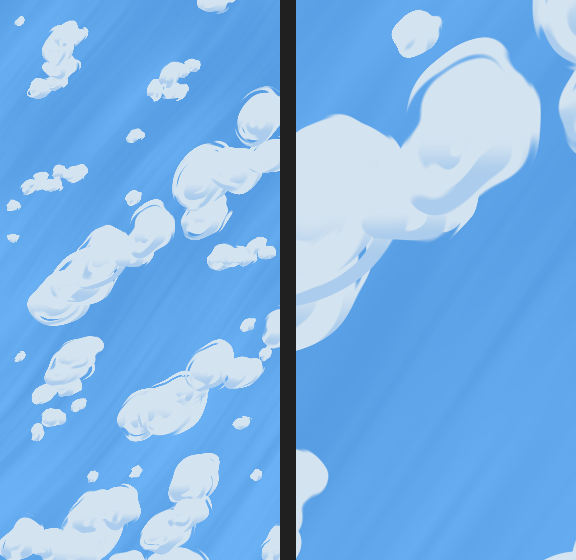
Left: the whole. Right: its middle third, enlarged.
This texture is drawn by a WebGL 1 fragment shader. Its source:

```glsl
precision highp float;
// Scribbled white clouds on a brushed blue sky.
// Clouds are chains of ellipses scattered on a jittered grid; each ellipse has
// a rim of looping pen lines. The sky is noise stretched along a slant.

uniform vec2 u_resolution;

const vec3 SKY_DEEP = vec3(0.34, 0.615, 0.89);
const vec3 SKY_LIGHT = vec3(0.42, 0.70, 0.965);
const vec3 CLOUD_WHITE = vec3(0.83, 0.89, 0.94);
const vec3 CLOUD_SHADE = vec3(0.67, 0.80, 0.925);
const float STROKE_ANGLE = 0.92;      // slant of the sky strokes, radians
const vec2 CLOUD_CELL = vec2(0.5, 0.4);
const vec2 LOBE_RADII = vec2(0.108, 0.078);
const float CHAIN_LENGTH = 0.36;
const float PUFF_CELL = 0.2;
const float PUFF_CHANCE = 0.38;
const float LINE_DENSITY = 125.0;     // scribble lines per canvas width
const float WOBBLE = 0.34;
const int LOBES = 5;

vec2 hash2(vec2 p) {
  vec3 h = fract(p.xyx * vec3(0.1031, 0.1030, 0.0973));
  h += dot(h, h.yzx + 33.33);
  return fract((h.xx + h.yz) * h.zy);
}

float noise(vec2 p) {
  vec2 i = floor(p), f = fract(p);
  f = f * f * (3.0 - 2.0 * f);
  float low = mix(hash2(i).x, hash2(i + vec2(1.0, 0.0)).x, f.x);
  float high = mix(hash2(i + vec2(0.0, 1.0)).x, hash2(i + 1.0).x, f.x);
  return mix(low, high, f.y);
}

// Coordinates along and across a direction
vec2 alongAcross(vec2 p, float angle) {
  float c = cos(angle), s = sin(angle);
  return vec2(c * p.x + s * p.y, c * p.y - s * p.x);
}

// Broad washes, bristle streaks and a few thin strokes
vec3 skyColour(vec2 p) {
  float bend = 0.12 * noise(p * 1.6 + 4.0);
  vec2 s = alongAcross(p, STROKE_ANGLE) + vec2(0.0, bend);
  float wash = noise(p * vec2(2.2, 1.7) + 11.0);
  float broad = noise(s * vec2(1.3, 7.0) + 20.0);
  float streak = noise(s * vec2(2.0, 24.0) + 31.0);
  float bristle = noise(s * vec2(3.5, 75.0) + 47.0);
  float tone = 0.30 * wash + 0.38 * broad + 0.20 * streak + 0.12 * bristle;
  tone += 0.24 * (0.5 - smoothstep(0.1, 1.4, p.y + 0.35 * p.x));
  float thin = smoothstep(0.78, 0.92, noise(s * vec2(1.8, 55.0) + 63.0));
  tone += 0.16 * thin * (broad - 0.6);
  return mix(SKY_DEEP, SKY_LIGHT, smoothstep(0.2, 0.82, tone));
}

// One ellipse: solid middle, open looping lines at the rim, shaded underside
void paintLobe(vec2 p, vec2 centre, vec2 radii, float tilt, vec2 seed, inout vec3 colour) {
  vec2 d = p - centre;
  if (dot(d, d) > 1.7 * radii.x * radii.x) return;
  vec2 q = alongAcross(d, tilt) / radii;
  float r = length(q);
  vec2 dir = q / max(r, 0.001);
  r += WOBBLE * (noise(dir * 1.5 + seed) - 0.5);

  float ring = r * radii.y;
  float scribble = noise(vec2(ring * LINE_DENSITY, 0.0) + dir * 1.5 + seed);
  float openness = noise(dir * 0.9 + seed + 7.0) - 0.5;
  float threshold = mix(-0.3, 0.5 + 0.5 * openness, smoothstep(0.5, 0.96, r));
  threshold += 2.0 * smoothstep(0.98, 1.14, r);
  float cover = smoothstep(threshold - 0.1, threshold + 0.1, scribble);

  float underside = smoothstep(0.15, 0.75, -d.y / radii.y + 0.25 * openness);
  float hatch = noise(vec2(ring * LINE_DENSITY * 0.55, 3.0) + dir * 2.0 + seed);
  float shade = underside * smoothstep(0.42, 0.62, hatch);
  colour = mix(colour, mix(CLOUD_WHITE, CLOUD_SHADE, shade), cover);
}

// A chain of lobes climbing to the right
void paintCloud(vec2 p, vec2 cell, inout vec3 colour) {
  vec2 place = hash2(cell + 5.0), look = hash2(cell + 90.0);
  vec2 centre = (cell + 0.2 + 0.6 * place) * CLOUD_CELL;
  float size = mix(0.38, 1.25, look.x);
  float slope = mix(0.15, 1.1, look.y);
  vec2 axis = vec2(cos(slope), sin(slope));
  for (int i = 0; i < LOBES; i++) {
    float t = float(i) / float(LOBES - 1) - 0.5;
    vec2 seed = cell * 17.0 + float(i) * 3.7 + 150.0;
    vec2 h = hash2(seed);
    vec2 offset = axis * t * CHAIN_LENGTH + vec2(-axis.y, axis.x) * (h.x - 0.5) * 0.14;
    vec2 radii = LOBE_RADII * size * (0.65 + 0.6 * h.y);
    paintLobe(p, centre + size * offset, radii, mix(0.1, 1.0, h.x), seed, colour);
  }
}

// A small lone dab
void paintPuff(vec2 p, vec2 cell, inout vec3 colour) {
  vec2 chance = hash2(cell + 210.0), place = hash2(cell + 260.0);
  if (chance.x > PUFF_CHANCE) return;
  vec2 radii = vec2(0.033, 0.024) * mix(0.6, 1.2, chance.y);
  vec2 centre = (cell + 0.2 + 0.6 * place) * PUFF_CELL;
  paintLobe(p, centre, radii, mix(0.2, 1.3, place.x), cell * 13.0 + 300.0, colour);
}

void main() {
  vec2 p = gl_FragCoord.xy / u_resolution.x;
  vec3 colour = skyColour(p);
  // Puffs lie beneath the clouds
  for (int i = 0; i < 9; i++) {
    vec2 neighbour = vec2(mod(float(i), 3.0), floor(float(i) / 3.0)) - 1.0;
    paintPuff(p, floor(p / PUFF_CELL) + neighbour, colour);
  }
  for (int i = 0; i < 9; i++) {
    vec2 neighbour = vec2(mod(float(i), 3.0), floor(float(i) / 3.0)) - 1.0;
    paintCloud(p, floor(p / CLOUD_CELL) + neighbour, colour);
  }
  gl_FragColor = vec4(colour, 1.0);
}
```
